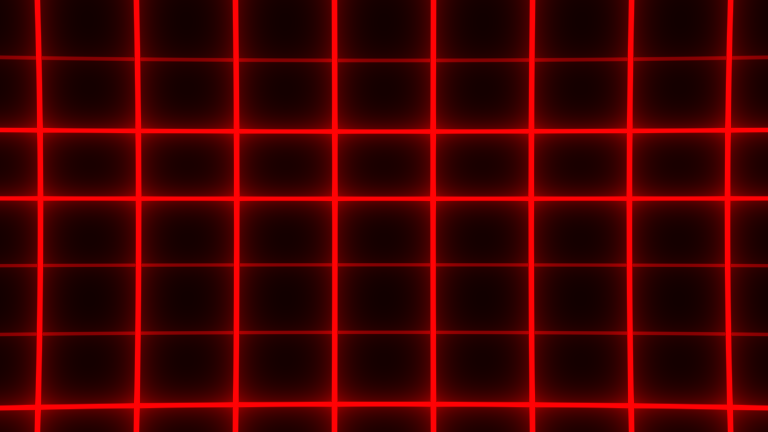
This pattern is drawn by a Shadertoy shader. Its source:

```glsl
// A glowing red wire grid on near-black, bent slightly by a lens curve.
// Columns shine evenly; rows swell and fade with a wave along their index.
// Each line is a soft core plus an exponential halo summed over neighbours.

// Brightness of a row, 0 (dim) to 1 (bright)
float rowStrength(float row) {
    return smoothstep(-0.5, 0.7, cos(6.2832 * (row - 0.5) / 3.7));
}

// Soft-edged solid line
float lineCore(float dist, float inner, float outer) {
    return 1.0 - smoothstep(inner, outer, dist);
}

// Lens curve, in units of the canvas height from its centre
vec2 bend(vec2 p) {
    vec2 q = p * p;
    return vec2(p.x * (1.0 - 0.036 * q.y),
                p.y * (1.0 - 0.25 * q.y - 0.02 * p.y - 0.022 * q.x));
}

void mainImage(out vec4 fragColor, in vec2 fragCoord) {
    vec2 p = (fragCoord - 0.5 * iResolution.xy) / iResolution.y;
    vec2 pitch = vec2(0.2272, 0.1529);
    vec2 grid = bend(p) - vec2(0.1136, 0.04);
    vec2 nearest = round(grid / pitch);

    float halo = 0.015;
    float core = 0.0;
    for (float i = -1.0; i <= 1.0; i++) {
        vec2 index = nearest + i;
        vec2 dist = abs(grid - index * pitch);
        float strength = rowStrength(index.y);

        // Halos
        halo += 0.31 * exp(-dist.x / 0.042);
        halo += mix(0.10, 0.34, strength) * exp(-dist.y / 0.028);

        // Cores: wide columns, thinner rows
        float column = lineCore(dist.x, 0.0035, 0.0085);
        float row = lineCore(dist.y, 0.002, mix(0.0055, 0.007, strength));
        core = max(core, max(column, row * mix(0.38, 0.95, strength)));
    }

    float light = min(halo + core * (1.0 - 0.4 * halo), 1.0);
    vec3 color = light * vec3(1.0, 0.0, 0.0) + core * vec3(0.0, 0.01, 0.02);
    fragColor = vec4(color, 1.0);
}
```
